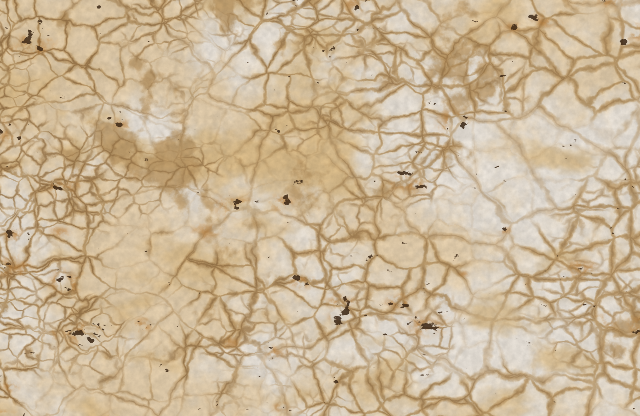
This texture is drawn by a Shadertoy shader. Its source:

```glsl
// Weathered cream limestone crossed by a net of tan cracks, with rusty pits.
// Warped Voronoi borders at three scales form the cracks; fractal noise tints
// the stone, lays the ochre stains and breaks up the pits.
#define PALE  vec3(0.875, 0.85, 0.815)
#define CREAM vec3(0.85, 0.77, 0.645)
#define OCHRE vec3(0.80, 0.67, 0.45)
#define TAN   vec3(0.68, 0.545, 0.355)
#define BROWN vec3(0.46, 0.32, 0.17)
#define RUST  vec3(0.67, 0.45, 0.20)
#define PIT   vec3(0.23, 0.15, 0.08)
#define CRACK_SCALE 12.5
#define CRACK_WIDTH 0.0042
#define PIT_SCALE 8.0
#define PIT_SHARE 0.30
#define GRAIN 0.15

vec2 hash2(vec2 p) {
    vec3 q = fract(p.xyx * vec3(0.1031, 0.1030, 0.0973));
    q += dot(q, q.yzx + 33.33);
    return fract((q.xx + q.yz) * q.zy);
}

float noise(vec2 p) {
    vec2 i = floor(p), f = fract(p);
    f = f * f * (3.0 - 2.0 * f);
    vec2 e = vec2(0.0, 1.0);
    return mix(mix(hash2(i).x, hash2(i + e.yx).x, f.x),
               mix(hash2(i + e.xy).x, hash2(i + e.yy).x, f.x), f.y);
}

float fbm(vec2 p) {
    float sum = 0.0, amp = 0.5;
    for (int i = 0; i < 5; i++) {
        sum += amp * noise(p);
        p = mat2(1.6, 1.2, -1.2, 1.6) * p + 17.3;
        amp *= 0.5;
    }
    return sum / 0.97;
}

vec2 fbm2(vec2 p) { return vec2(fbm(p), fbm(p + 41.7)) - 0.5; }

// Distance to the nearest Voronoi border (x) and a random value per cell (y)
vec2 cellEdge(vec2 p) {
    vec2 base = floor(p), f = fract(p), nearCell, nearVec;
    float best = 8.0, edge = 8.0;
    for (int y = -1; y <= 1; y++)
    for (int x = -1; x <= 1; x++) {
        vec2 g = vec2(x, y);
        vec2 r = g + hash2(base + g) - f;
        if (dot(r, r) < best) { best = dot(r, r); nearCell = g; nearVec = r; }
    }
    for (int y = -2; y <= 2; y++)
    for (int x = -2; x <= 2; x++) {
        vec2 g = nearCell + vec2(x, y);
        vec2 r = g + hash2(base + g) - f;
        vec2 d = r - nearVec;
        if (dot(d, d) > 1e-5) edge = min(edge, dot(0.5 * (nearVec + r), normalize(d)));
    }
    return vec2(edge, hash2(base + nearCell + 91.0).y);
}

// Soft tan band (x) and thin dark core (y) of a crack
vec2 crack(float d, float width, float strength, float px) {
    float band = 1.0 - smoothstep(width * 0.35, width * 1.5 + px, d);
    float core = 1.0 - smoothstep(0.0, 0.0012 + px, d);
    return vec2(band, core) * strength;
}

// Ragged halos around scattered pit clusters
float pitHalo(vec2 uv, float ragged) {
    vec2 p = uv * PIT_SCALE, base = floor(p);
    float halo = 0.0;
    for (int y = -1; y <= 1; y++)
    for (int x = -1; x <= 1; x++) {
        vec2 id = base + vec2(x, y);
        vec2 kind = hash2(id + 7.0);
        vec2 q = (p - id - hash2(id + 23.0)) * vec2(0.75, 1.2);
        float r = mix(0.14, 0.40, kind.y);
        float h = 1.0 - smoothstep(0.25, 1.1, length(q) / r + 2.0 * ragged);
        halo = max(halo, h * step(kind.x, PIT_SHARE));
    }
    return halo;
}

void mainImage(out vec4 fragColor, in vec2 fragCoord) {
    vec2 uv = fragCoord / iResolution.y;
    float px = 1.0 / iResolution.y;
    float side = fragCoord.x / iResolution.x;
    float ragged = fbm(uv * 28.0) - 0.5;
    float fine = fbm(uv * 85.0) - 0.5;

    // Crack net: long, medium and fine, each fading in and out
    vec2 w = uv + 0.075 * fbm2(uv * 6.0) + 0.022 * fbm2(uv * 32.0);
    w *= vec2(0.88, 1.1);
    vec2 large = cellEdge(w * CRACK_SCALE * 0.42 + 3.0);
    vec2 mid = cellEdge(w * CRACK_SCALE);
    vec2 small = cellEdge(w * CRACK_SCALE * 1.9 + 11.0);
    float width = CRACK_WIDTH * (0.65 + 0.5 * side + 2.2 * ragged);
    width = max(width, 0.001);
    float show = smoothstep(0.30, 0.55, fbm(uv * 6.0 + 5.0));
    float showFine = smoothstep(0.48, 0.66, fbm(uv * 5.0 + 29.0));
    vec2 net = crack(large.x / (CRACK_SCALE * 0.42), width * 1.25, 0.45 + 0.5 * show, px);
    net = max(net, crack(mid.x / CRACK_SCALE, width, 0.15 + 0.75 * show, px));
    net = max(net, crack(small.x / (CRACK_SCALE * 1.9), width * 0.7, 0.75 * showFine, px));
    float halo = exp(-mid.x / (CRACK_SCALE * 0.009)) * show;

    // Stone: pale to cream, warmer toward the left, mottled per plate
    float tone = fbm(uv * vec2(3.0, 4.5) + 13.0) + 0.16 * (0.5 - side);
    float warm = smoothstep(0.34, 0.68, tone + 0.12 * (mid.y - 0.5) + 0.25 * ragged);
    vec3 col = mix(PALE, CREAM, warm);
    float ochre = smoothstep(0.54, 0.74, fbm(uv * vec2(5.0, 8.0) + 51.0) + 0.08 * (0.5 - side));
    col = mix(col, OCHRE, 0.65 * ochre);
    col = mix(col, OCHRE, 0.38 * halo);

    // Tan stains, denser near the top
    float stain = fbm(uv * vec2(5.5, 5.0) + 77.0) + 0.12 * (uv.y - 0.6) + 0.3 * ragged;
    col = mix(col, TAN, 0.7 * smoothstep(0.64, 0.73, stain));

    // Cracks, then rust and dark pits
    col = mix(col, TAN, 0.85 * net.x);
    col = mix(col, BROWN, net.y * (0.6 - 0.3 * side) * smoothstep(0.3, 0.6, 0.5 + ragged));
    float pits = pitHalo(uv, ragged);
    col = mix(col, RUST, 0.65 * pits * smoothstep(-0.12, 0.16, ragged + 0.4 * fine));
    float speck = fbm(uv * vec2(42.0, 60.0) + 19.0) - 0.81 + 0.19 * pits;
    col = mix(col, PIT, 0.85 * smoothstep(0.0, 0.06 + px, speck));

    // Mineral grain
    col *= 1.0 + GRAIN * fine + 0.06 * ragged;
    fragColor = vec4(clamp(col, 0.0, 1.0), 1.0);
}
```
